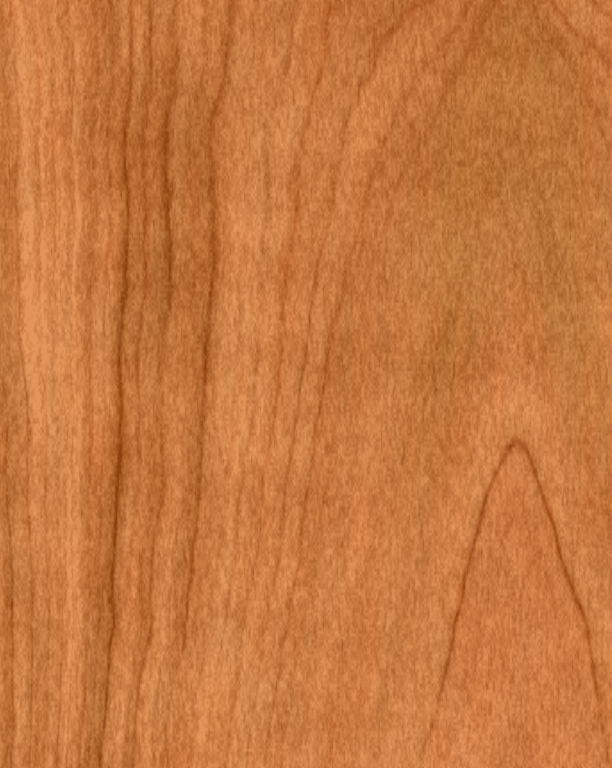
Reproduce this texture procedurally as a Shadertoy shader.

```glsl
// Flat-sawn cherry wood: upright growth lines and a cathedral arch at the right.

float hash(vec2 p) {
    vec3 q = fract(vec3(p.xyx) * 0.1031);
    q += dot(q, q.yzx + 33.33);
    return fract((q.x + q.y) * q.z);
}

float noise(vec2 p) {
    vec2 cell = floor(p), f = fract(p);
    f = f * f * (3.0 - 2.0 * f);
    return mix(mix(hash(cell), hash(cell + vec2(1, 0)), f.x),
               mix(hash(cell + vec2(0, 1)), hash(cell + vec2(1, 1)), f.x), f.y);
}

// Signed noise, centred on zero
float wave(vec2 p) { return noise(p + 50.0) - 0.5; }

// Growth coordinate: its contours are arches near the axis, upright lines far away
float growth(vec2 p) {
    float axis = 0.67 + 0.02 * wave(vec2(3.0, p.y * 3.0));
    float away = sqrt(pow(p.x - axis, 2.0) + 0.0002);
    float g = away + 0.28 * p.y / (1.0 + away * away * 16.0);
    g += 0.06 * (1.0 - p.y) * (1.0 - smoothstep(0.02, 0.16, p.x));
    g += 0.030 * wave(p * vec2(3.0, 3.5));
    g += 0.012 * wave(p * vec2(9.0, 11.0));
    return g + 0.004 * wave(p * vec2(35.0, 32.0));
}

void mainImage(out vec4 fragColor, in vec2 fragCoord) {
    vec2 p = fragCoord / iResolution.y;
    float g = growth(p);
    float leftSide = 1.0 - smoothstep(0.1, 0.45, p.x);

    // Broad bands that follow the growth, stronger at the left
    float band = wave(vec2(g * 42.0, p.y * 1.6));
    float streak = wave(vec2(g * 130.0, p.y * 3.0));
    float tone = 0.32 + band * mix(0.7, 1.7, leftSide) + streak * mix(0.35, 0.9, leftSide);

    // Faint figure across the grain and soft blotches
    tone += 0.55 * wave(p * vec2(5.0, 17.0)) + 0.5 * wave(p * vec2(6.0, 4.0));

    // Brown heart above the arch, pale rim around it
    float nearAxis = smoothstep(0.2, 0.06, abs(p.x - 0.67));
    float heart = nearAxis * smoothstep(0.17, 0.23, g) * smoothstep(0.33, 0.27, g);
    float rim = nearAxis * smoothstep(0.12, 0.14, g) * smoothstep(0.19, 0.15, g);
    tone += 0.35 * rim - 0.55 * heart;

    // Growth lines: a thin core with a brown shade fading to one side
    float core = 0.0, shade = 0.0;
    for (int i = 0; i < 20; i++) {
        float id = float(i);
        float place = i == 0 ? 0.125 : 0.27 + 0.025 * id + 0.018 * (hash(vec2(id, 7.0)) - 0.5);
        float strength = i == 0 ? 1.1 : 0.3 + 0.7 * hash(vec2(id, 19.0));
        strength *= 0.55 + 0.8 * noise(vec2(id * 5.0, p.y * 4.0));
        float d = g - place;
        float thin = 0.0017 + 0.0015 * hash(vec2(id, 31.0));
        core += strength * exp(-d * d / (thin * thin));
        shade += strength * exp(-abs(d) / (d > 0.0 ? 0.009 : 0.003));
    }
    tone -= 0.75 * core + 0.55 * shade;

    // Fine fibres, speckle and short dark pores
    float fibre = wave(vec2(p.x * 270.0 + 2.0 * wave(p * 20.0), p.y * 75.0));
    float speckle = wave(p * vec2(430.0, 260.0));
    float pore = smoothstep(0.84, 0.96, noise(p * vec2(330.0, 55.0) + 90.0));
    tone += 1.0 * fibre + 0.95 * speckle - 0.5 * pore;

    // Cherry tint: olive in the shaded bands, redder inside the arch and in the cores
    tone = clamp(tone, -2.4, 1.3);
    vec3 wood = vec3(0.775, 0.467, 0.247) + tone * vec3(0.090, 0.090, 0.082);
    float olive = 0.5 * shade + heart - 0.8 * core + 1.2 * leftSide * max(-band, 0.0);
    olive -= 0.6 * smoothstep(0.13, 0.1, g);
    wood += clamp(olive, -1.0, 1.0) * vec3(-0.020, 0.008, -0.006);
    wood += 0.03 * wave(p * vec2(60.0, 12.0)) * vec3(0.6, -0.4, -0.6);
    fragColor = vec4(clamp(wood, 0.0, 1.0), 1.0);
}
```
